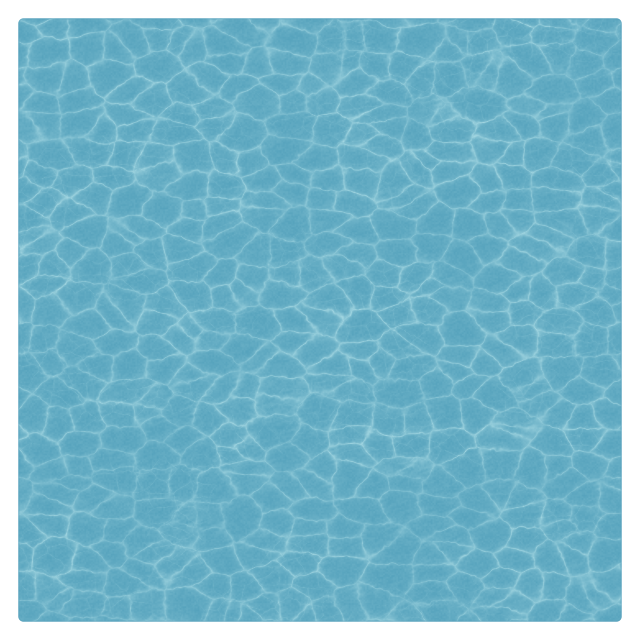
This texture is drawn by a WebGL 2 fragment shader. Its source:

```glsl
#version 300 es
precision highp float;
// Rounded panel of pale blue rippled water with a web of soft light veins.

uniform vec2 u_resolution;
out vec4 fragColor;

#define MARGIN 0.0286
#define CORNER 0.008
#define CELLS vec2(19.0, 27.0)
#define JITTER 0.95
#define WARP 0.016
#define ROUGHNESS 0.005
#define VEIN_WIDTH 0.05
#define GLOW_WIDTH 0.12
#define GRAIN 0.17
#define DEEP vec3(0.355, 0.650, 0.748)
#define CREST vec3(0.600, 0.815, 0.865)
#define RIM vec3(0.340, 0.625, 0.735)

vec2 hash2(vec2 p) {
    vec3 q = fract(p.xyx * vec3(0.1031, 0.1030, 0.0973));
    q += dot(q, q.yzx + 33.33);
    return fract((q.xx + q.yz) * q.zy);
}

// Smooth pair of random values in 0..1
vec2 noise2(vec2 p) {
    vec2 i = floor(p), f = fract(p);
    f = f * f * (3.0 - 2.0 * f);
    vec2 low = mix(hash2(i), hash2(i + vec2(1.0, 0.0)), f.x);
    vec2 high = mix(hash2(i + vec2(0.0, 1.0)), hash2(i + vec2(1.0, 1.0)), f.x);
    return mix(low, high, f.y);
}

// Cellular noise: zero on cell borders, with rounded cell corners
float borderDistance(vec2 p) {
    vec2 cell = floor(p), f = fract(p);
    vec3 nearest = vec3(9.0);
    for (int y = -2; y <= 2; y++) {
        for (int x = -2; x <= 2; x++) {
            vec2 offset = vec2(x, y);
            vec2 seed = 0.5 + JITTER * (hash2(cell + offset) - 0.5);
            float d = length(offset + seed - f);
            if (d < nearest.x) nearest = vec3(d, nearest.xy);
            else if (d < nearest.y) nearest = vec3(nearest.x, d, nearest.y);
            else nearest.z = min(nearest.z, d);
        }
    }
    float a = nearest.y - nearest.x, b = nearest.z - nearest.x;
    return a * b / (a + b + 0.0001);
}

float roundedBox(vec2 p, float halfSize, float radius) {
    vec2 q = abs(p) - halfSize + radius;
    return length(max(q, 0.0)) + min(max(q.x, q.y), 0.0) - radius;
}

// Brightness of the water, 0 in the deep and 1 on the crests
float waterLight(vec2 uv) {
    // Bend the web at large scale and fray it at small scale
    vec2 p = uv + WARP * (noise2(uv * 13.0) - 0.5);
    p += ROUGHNESS * (noise2(uv * 75.0 + 17.0) - 0.5);
    p += 0.5 * ROUGHNESS * (noise2(uv * 170.0 + 41.0) - 0.5);

    // Main web and a finer, patchy one
    vec2 patches = noise2(uv * vec2(11.0, 16.0) + 5.0);
    float border = borderDistance(p * CELLS);
    float fineBorder = borderDistance(p * CELLS * 1.6 + 31.7);
    float core = exp(-pow(border / VEIN_WIDTH, 2.0));
    float glow = exp(-border / GLOW_WIDTH);
    float fine = exp(-fineBorder / VEIN_WIDTH) * smoothstep(0.25, 0.8, patches.y);

    // Slanted fibres show mostly in the veins
    vec2 slant = mat2(0.94, -0.34, 0.34, 0.94) * uv;
    float fibre = noise2(slant * vec2(95.0, 260.0)).x - 0.5;
    float grain = noise2(uv * 390.0).x - 0.5;

    float light = 0.02 + mix(0.14, 0.36, patches.x) * core;
    light += mix(0.32, 0.54, patches.x) * glow + 0.22 * fine;
    light += fibre * (0.07 + 0.24 * glow) + GRAIN * grain;
    return light;
}

void main() {
    vec2 uv = gl_FragCoord.xy / u_resolution;
    float pixel = 1.0 / min(u_resolution.x, u_resolution.y);

    vec3 water = mix(DEEP, CREST, clamp(waterLight(uv), -0.1, 1.1));

    // Panel with a thin darker rim on white
    float edge = roundedBox(uv - 0.5, 0.5 - MARGIN, CORNER);
    water = mix(water, RIM, 0.65 * smoothstep(-0.003, 0.0, edge));
    float inside = 1.0 - smoothstep(-0.6 * pixel, 0.6 * pixel, edge);
    fragColor = vec4(mix(vec3(1.0), water, inside), 1.0);
}
```
